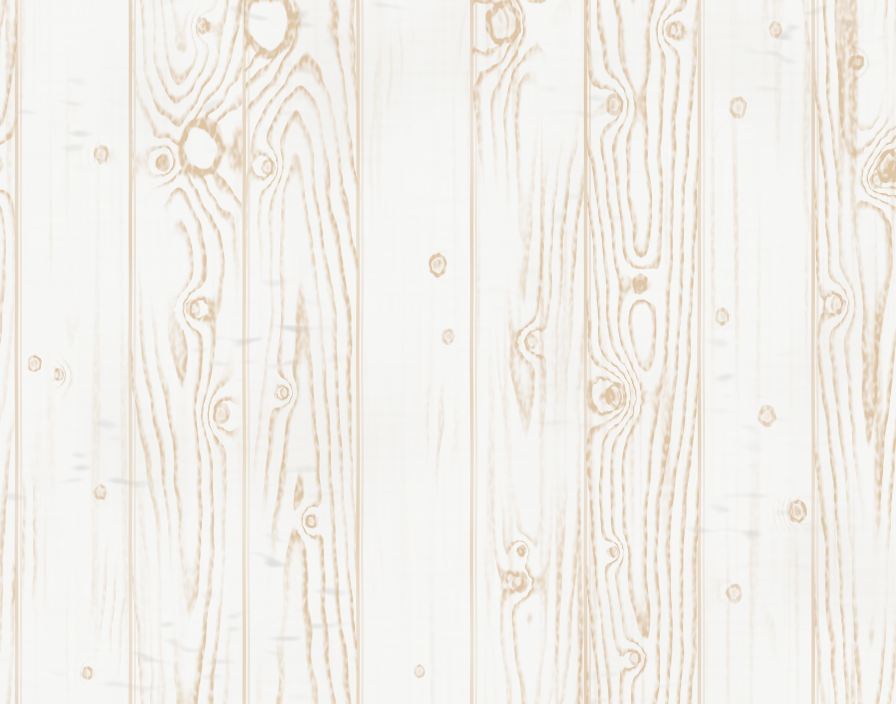
A WebGL 1 fragment shader for this texture:

```glsl
precision highp float;
// Whitewashed pine boards: eight upright planks with worn tan grain, knots and grey scuffs.
uniform vec2 u_resolution;

#define BOARD_WIDTH 0.127
#define FIRST_SEAM 0.0185
#define SEAM_WIDTH 0.0017
#define RINGS 9.0
#define RING_TAPER 5.0
#define KNOT_SPACING 0.17
#define GRAIN_AMOUNT 0.95
#define SCUFF_AMOUNT 0.55
#define PAINT vec3(0.966, 0.966, 0.960)
#define VEIL vec3(0.935, 0.930, 0.915)
#define WOOD vec3(0.865, 0.765, 0.640)
#define SCUFF vec3(0.800, 0.800, 0.790)

vec2 hash2(vec2 p) {
  p = vec2(dot(p, vec2(127.1, 311.7)), dot(p, vec2(269.5, 183.3)));
  return fract(sin(p) * 43758.545);
}

float corner(vec2 cell, vec2 offset) {
  return dot(hash2(cell) * 2.0 - 1.0, offset);
}

// Gradient noise, roughly -0.7 to 0.7
float noise(vec2 p) {
  vec2 i = floor(p), f = fract(p), e = vec2(1.0, 0.0);
  vec2 w = f * f * f * (f * (f * 6.0 - 15.0) + 10.0);
  float low = mix(corner(i, f), corner(i + e, f - e), w.x);
  float high = mix(corner(i + e.yx, f - e.yx), corner(i + 1.0, f - 1.0), w.x);
  return mix(low, high, w.y);
}

// Value belonging to one of the eight boards
float pick(vec4 a, vec4 b, float i) {
  vec4 n = vec4(0.0, 1.0, 2.0, 3.0);
  return dot(a, vec4(equal(n, vec4(i)))) + dot(b, vec4(equal(n + 4.0, vec4(i))));
}

float band(float x, float centre, float halfWidth) {
  return 1.0 - smoothstep(0.4 * halfWidth, halfWidth, abs(x - centre));
}

// Distance from a knot in units of its own radius, with a ragged outline
float knotDistance(vec2 p, vec2 centre, float radius) {
  vec2 q = (p - centre) / (radius * vec2(1.0, 1.25));
  return length(q) + 0.3 * noise(q * 1.3 + centre * 90.0);
}

void main() {
  vec2 p = gl_FragCoord.xy / u_resolution.x;

  // Board layout
  float across = (p.x + 0.0008 * noise(vec2(3.0, p.y * 9.0)) - FIRST_SEAM) / BOARD_WIDTH;
  float board = mod(floor(across), 8.0);
  float u = fract(across);
  vec2 local = vec2(u * BOARD_WIDTH, p.y);
  float figure = pick(vec4(0.35, 0.65, 0.8, 0.25), vec4(0.6, 1.0, 0.25, 0.75), board);
  float fibre = pick(vec4(0.3, 0.15, 0.1, 0.2), vec4(0.9, 0.5, 0.45, 1.0), board);

  // Cathedral rings: nested tapering arches around a wandering heart
  float heart = u - 0.5 - 0.15 * noise(vec2(board * 7.3, p.y * 3.0));
  float taper = mod(board, 4.0) == 2.0 ? RING_TAPER : -RING_TAPER;
  float rings = RINGS * sqrt(heart * heart + 0.004) + taper * p.y;
  rings += 1.3 * noise(vec2(u * 2.0 + board * 9.7, p.y * 4.0));
  rings += 0.3 * noise(vec2(u * 7.0 + board * 5.1, p.y * 22.0));

  // Main knot of each board
  float radius = pick(vec4(0.006, 0.02, 0.024, 0.008), vec4(0.015, 0.009, 0.008, 0.011), board);
  vec2 centre = vec2(
    pick(vec4(0.16, 0.62, 0.21, 0.7), vec4(0.28, 0.27, 0.86, 0.67), board) * BOARD_WIDTH,
    pick(vec4(0.38, 0.62, 0.76, 0.49), vec4(0.76, 0.344, 0.215, 0.6), board));
  float q = knotDistance(local, centre, radius);
  float halo = exp(-0.12 * q * q);
  rings += 4.0 * halo;
  float pale = smoothstep(0.012, 0.018, radius);
  float eye = pale * (1.0 - smoothstep(0.8, 1.0, q));
  float knots = band(q, 1.1, 0.3) + (1.0 - pale) * 0.6 * (1.0 - smoothstep(0.3, 1.0, q));

  // Small scattered knots
  for (int k = -1; k <= 1; k++) {
    vec2 cell = vec2(board, floor(p.y / KNOT_SPACING) + float(k));
    vec2 r = hash2(cell + 17.0);
    vec2 spot = vec2((0.15 + 0.7 * r.x) * BOARD_WIDTH, (cell.y + r.y) * KNOT_SPACING);
    float present = step(0.5, hash2(cell + 5.0).x);
    float d = knotDistance(local, spot, 0.004 + 0.004 * r.y);
    float swirl = present * exp(-0.15 * d * d);
    rings += 2.0 * swirl;
    halo = max(halo, 0.6 * swirl);
    knots += present * (0.7 * band(d, 1.0, 0.4) + 0.35 * (1.0 - smoothstep(0.2, 0.9, d)));
  }

  // Grain lines, worn away in patches and broken into specks
  float phase = fract(rings);
  float line = smoothstep(0.5, 0.85, phase) * (1.0 - smoothstep(0.88, 1.0, phase));
  float wear = noise(p * vec2(16.0, 5.0) + 31.0) + 0.9 * (figure - 0.6) + 0.5 * halo;
  float grain = line * smoothstep(-0.2, 0.35, wear);
  float strand = smoothstep(0.05, 0.4, noise(vec2(p.x * 115.0, p.y * 2.0)));
  grain += 0.8 * fibre * strand * smoothstep(-0.3, 0.3, noise(p * vec2(24.0, 5.0) + 70.0));
  grain = (grain + knots) * (1.0 - eye);
  grain *= mix(0.35, 1.0, smoothstep(-0.35, 0.25, noise(p * vec2(230.0, 110.0))));

  // Seams: a firm line with a fainter companion
  float offset = (u - step(0.5, u)) * BOARD_WIDTH;
  float seam = band(offset, 0.0, 1.6 * SEAM_WIDTH) + 0.5 * band(offset, 0.005, SEAM_WIDTH);
  seam *= 0.6 + 0.5 * noise(vec2(floor(across + 0.5) * 3.7, p.y * 7.0));
  grain = max(grain, seam);

  // Paint film, brush marks and scuffs
  float brush = noise(p * vec2(9.0, 150.0)) + noise(p * vec2(150.0, 9.0));
  float veil = smoothstep(-0.1, 0.6, noise(p * vec2(7.0, 5.0)) + 0.35 * brush);
  float scuff = smoothstep(0.15, 0.5, noise(p * vec2(28.0, 75.0) + 11.0));
  scuff *= smoothstep(0.0, 0.4, noise(p * vec2(5.0, 7.0) + 43.0));
  vec3 color = mix(PAINT, VEIL, 0.6 * veil) + 0.006 * brush;
  color = mix(color, SCUFF, SCUFF_AMOUNT * scuff);
  color = mix(color, WOOD, GRAIN_AMOUNT * clamp(grain, 0.0, 1.0));
  gl_FragColor = vec4(color, 1.0);
}
```
